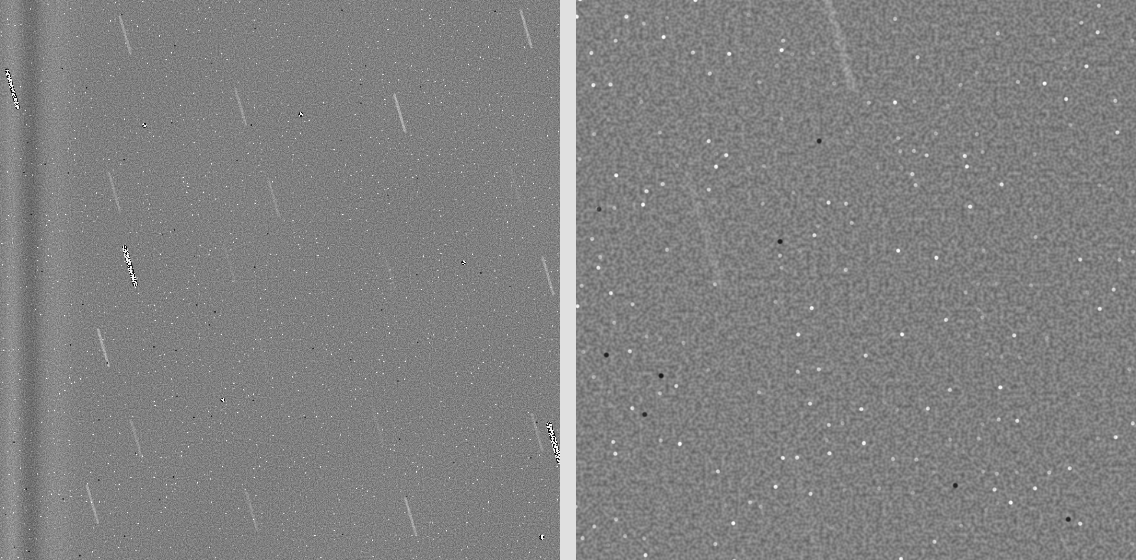
Left, the full canvas; right, a detail of the centre.
Write a Shadertoy shader that draws this texture.

```glsl
vec2 hash2(vec2 p) {
    vec3 q = fract(p.xyx * vec3(0.1031, 0.1030, 0.0973));
    q += dot(q, q.yzx + 33.33);
    return fract((q.xx + q.yz) * q.zy);
}

float cornerSlope(vec2 corner, vec2 offset) {
    float angle = 6.2832 * hash2(corner).x;
    return dot(vec2(cos(angle), sin(angle)), offset);
}

float gradientNoise(vec2 p) {
    vec2 i = floor(p), f = fract(p);
    vec2 w = f * f * f * (f * (f * 6.0 - 15.0) + 10.0);
    vec2 e = vec2(1, 0);
    return mix(mix(cornerSlope(i, f), cornerSlope(i + e, f - e), w.x),
               mix(cornerSlope(i + e.yx, f - e.yx), cornerSlope(i + 1.0, f - 1.0), w.x), w.y);
}

float segmentDistance(vec2 p, vec2 halfSpan) {
    float t = clamp(dot(p, halfSpan) / dot(halfSpan, halfSpan), -1.0, 1.0);
    return length(p - halfSpan * t);
}

// One dot in a random share of the grid cells: x is coverage, y a random level
vec2 specks(vec2 uv, float cells, float chance, float radius, float seed) {
    vec2 cell = floor(uv * cells);
    vec2 pick = hash2(cell + seed);
    vec2 center = (cell + mix(vec2(0.2), vec2(0.8), hash2(cell + seed + 57.0))) / cells;
    float cover = 1.0 - smoothstep(radius * 0.35, radius, length(uv - center));
    return vec2(cover * step(pick.x, chance), pick.y);
}

float bump(float x, float center, float width) {
    float t = (x - center) / width;
    return exp(-t * t);
}

// Black and white speckle with a pale core and a dark rim
float burntMark(float grey, float d, float radius, float speckle) {
    float tone = smoothstep(-0.08, 0.08, speckle + 0.17 - 0.3 * d / radius);
    float cover = 1.0 - smoothstep(radius * 0.75, radius * 1.15, d);
    return mix(grey, mix(0.04, 0.97, tone), cover);
}

void mainImage(out vec4 fragColor, in vec2 fragCoord) {
    vec2 uv = fragCoord / iResolution.xy;
    vec2 streak = vec2(0.0095, -0.0325);

    // Base grey with soft vertical bands on the left
    float grey = 0.5 + 0.012 * gradientNoise(uv * 4.0);
    grey += 0.062 * bump(uv.x, 0.021, 0.014) * (1.1 - 0.35 * uv.y);
    grey -= 0.070 * bump(uv.x, 0.056, 0.017);
    grey += 0.036 * bump(uv.x, 0.100, 0.028);

    // Faint slanted streaks
    for (float i = 0.0; i < 18.0; i++) {
        vec2 center = fract(vec2(0.7549, 0.5698) * i + vec2(0.41, 0.53));
        float strength = mix(0.02, 0.19, pow(hash2(vec2(i, 7)).x, 1.6));
        float d = segmentDistance(uv - center, streak);
        grey += strength * (1.0 - smoothstep(0.001, 0.0036, d));
    }

    // Fine grain
    grey += 0.15 * gradientNoise(uv * 512.0);
    grey += 0.09 * gradientNoise(uv * 260.0 + 31.0);

    // Bright and dark specks
    vec2 bright = specks(uv, 100.0, 0.24, 0.0017, 11.0);
    grey += bright.x * mix(0.08, 0.5, bright.y * bright.y);
    vec2 dark = specks(uv, 30.0, 0.075, 0.0021, 83.0);
    grey = mix(grey, 0.06, dark.x * mix(0.6, 1.0, dark.y));

    // Burnt streaks
    float speckle = gradientNoise(uv * 330.0 + 9.0);
    for (float i = 0.0; i < 3.0; i++) {
        vec2 center = vec2(0.022 + i * (0.274 * i - 0.064), 0.841 - 0.316 * i);
        float d = segmentDistance(uv - center, streak);
        grey = burntMark(grey, d, 0.0042 + 0.0007 * i, speckle);
    }

    // Small burnt spots
    for (float i = 0.0; i < 5.0; i++) {
        vec2 center = fract(vec2(0.5698, 0.7549) * i + vec2(0.258, 0.776));
        float radius = mix(0.0035, 0.0055, hash2(vec2(i, 3)).y);
        grey = burntMark(grey, length(uv - center), radius, speckle);
    }

    fragColor = vec4(vec3(clamp(grey, 0.0, 1.0)), 1.0);
}
```
